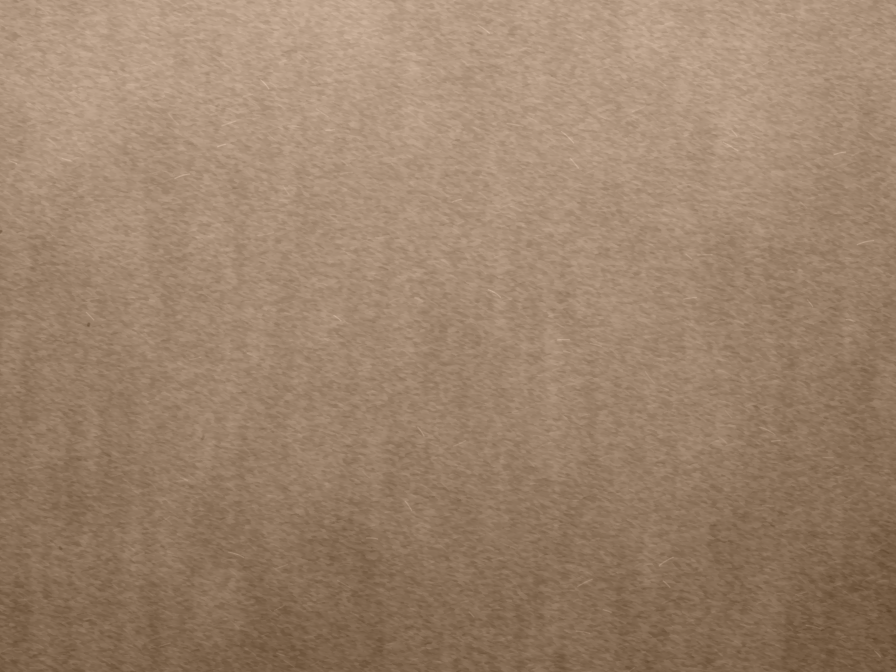
Reproduce this texture procedurally as a Shadertoy shader.

```glsl
// Plain brown cardboard: fine matted fibres, faint vertical ribs, soft light from above.

const vec3 KRAFT_BROWN = vec3(0.61, 0.51, 0.42);
const vec3 TONE_TINT = vec3(1.0, 0.99, 1.01);

vec2 hash2(vec2 p) {
    vec3 q = fract(p.xyx * vec3(0.1031, 0.1030, 0.0973));
    q += dot(q, q.yzx + 33.33);
    return fract((q.xx + q.yz) * q.zy);
}

vec2 rotate(vec2 p, float angle) {
    float c = cos(angle), s = sin(angle);
    return vec2(c * p.x + s * p.y, c * p.y - s * p.x);
}

// Smooth cellular noise, about -0.5 to 0.5: nearby cell points blend their tones.
float cellTone(vec2 p) {
    vec2 cell = floor(p);
    float sum = 0.0, weights = 0.05;
    for (int y = -1; y <= 1; y++)
    for (int x = -1; x <= 1; x++) {
        vec2 id = cell + vec2(x, y);
        vec2 away = id + hash2(id) - p;
        float w = pow(max(0.0, 1.0 - dot(away, away)), 3.0);
        sum += w * (hash2(id + 71.3).x - 0.5);
        weights += w;
    }
    return sum / weights;
}

// Scattered short strands, at most one per cell; sizes are in cell units.
float strands(vec2 p, float share, float halfLength, float width, float tilt, float spread, float blur) {
    vec2 cell = floor(p);
    float cover = 0.0;
    for (int y = -1; y <= 1; y++)
    for (int x = -1; x <= 1; x++) {
        vec2 id = cell + vec2(x, y);
        vec2 shape = hash2(id + 17.7);
        vec2 pick = hash2(id + 43.1);
        vec2 q = rotate(p - id - hash2(id), tilt + (shape.x - 0.5) * spread);
        float reach = halfLength * mix(0.4, 1.0, shape.y);
        q.y += 0.25 * (pick.y - 0.5) * q.x * q.x / halfLength;
        q.x = max(abs(q.x) - reach, 0.0);
        float strand = 1.0 - smoothstep(width - blur, width + blur, length(q));
        cover = max(cover, strand * step(pick.x, share) * mix(0.3, 1.0, pick.y));
    }
    return cover;
}

// Overhead light that falls off downwards and towards the sides.
float lighting(vec2 uv) {
    vec2 c = uv - vec2(0.45, 0.6);
    return 0.527 + 0.222 * uv.y - 0.21 * c.x * c.x - 0.09 * c.y * c.y;
}

// Pressed pulp: two sizes of flattened grain lying nearly level.
float pulpGrain(vec2 p, float tilt) {
    vec2 q = rotate(p, tilt);
    float coarse = cellTone(q * vec2(75.0, 190.0));
    float fine = cellTone(rotate(p, tilt - 0.15) * vec2(150.0, 330.0) + 19.0);
    return 0.045 * coarse + 0.085 * fine;
}

// Cloudy stains and the upright marks of the ribs beneath.
float mottle(vec2 p, float height) {
    float clouds = 0.05 * cellTone(p * 4.0 + 5.0) + 0.03 * cellTone(p * vec2(17.0, 13.0));
    float ribs = cellTone(p * vec2(48.0, 8.0) + 31.0);
    float sway = sin(p.x * 95.0 + sin(p.x * 11.0)) * 0.003;
    return clouds + sway + ribs * mix(0.05, 0.02, height);
}

void mainImage(out vec4 fragColor, in vec2 fragCoord) {
    vec2 uv = fragCoord / iResolution.xy;
    vec2 p = fragCoord / iResolution.y;
    float pixel = 1.0 / iResolution.y;

    float tone = lighting(uv) + mottle(p, uv.y) + pulpGrain(p, -0.12);

    // Matted light and dark fibres
    tone += 0.045 * strands(p * 62.0, 0.6, 0.6, 0.05, -0.15, 1.2, 62.0 * pixel);
    tone -= 0.045 * strands(p * 70.0 + 9.0, 0.55, 0.5, 0.06, -0.1, 0.9, 70.0 * pixel);

    // Rare pale hairs and dark specks
    tone += 0.13 * strands(p * 28.0 + 27.0, 0.09, 0.35, 0.02, -0.2, 1.6, 28.0 * pixel);
    tone -= 0.17 * strands(p * 14.0 + 63.0, 0.025, 0.03, 0.028, 0.4, 3.0, 14.0 * pixel);

    vec3 color = KRAFT_BROWN + (tone - KRAFT_BROWN.r) * TONE_TINT;
    fragColor = vec4(clamp(color, 0.0, 1.0), 1.0);
}
```
